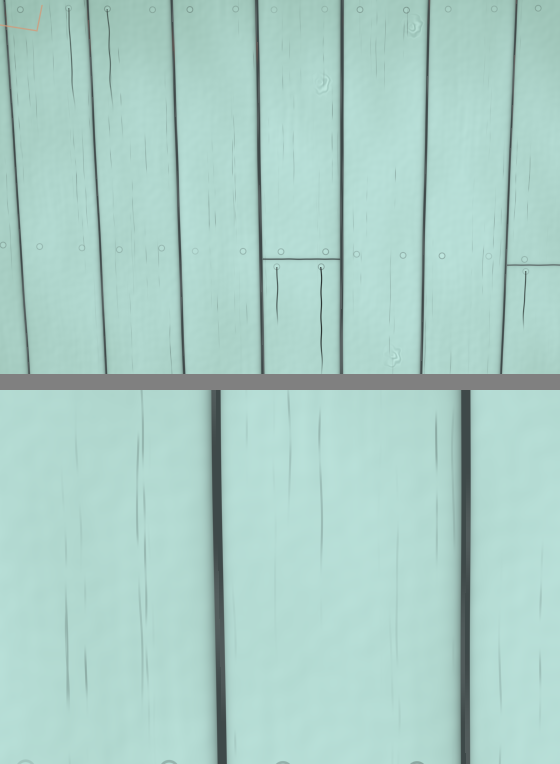
Top, the full canvas; bottom, a detail of the centre.
Reproduce this texture procedurally as a Shadertoy shader.

```glsl
// A wall of mint-painted boards fanning slightly, split by narrow dark gaps.
// Seam curves pick the board under each point; loops then add nails, splits,
// hairline cracks and knots, while gradient noise varies the paint.

#define PAINT_LIGHT vec3(0.706, 0.860, 0.828)
#define PAINT_DEEP  vec3(0.610, 0.760, 0.708)
#define GAP_COLOR   vec3(0.245, 0.285, 0.285)
#define WIRE_COLOR  vec3(0.83, 0.60, 0.47)
#define GAP_HALF    0.0015
#define GAP_EXTRA   0.0014
#define NAIL_RADIUS 0.0052
#define HAIR_CRACKS 14
#define GRAIN       0.018
#define MID_ROW     0.323

float hash(vec2 p) {
    vec3 q = fract(vec3(p.xyx) * 0.1031);
    q += dot(q, q.yzx + 33.33);
    return fract((q.x + q.y) * q.z);
}

float cornerSlope(vec2 cell, vec2 offset) {
    float angle = 6.2832 * hash(cell);
    return dot(vec2(cos(angle), sin(angle)), offset);
}

// Gradient noise, roughly -0.7 to 0.7
float noise(vec2 p) {
    vec2 i = floor(p), f = p - i, e = vec2(1, 0);
    vec2 w = f * f * f * (f * (f * 6.0 - 15.0) + 10.0);
    return mix(mix(cornerSlope(i, f), cornerSlope(i + e.xy, f - e.xy), w.x),
               mix(cornerSlope(i + e.yx, f - e.yx), cornerSlope(i + 1.0, f - 1.0), w.x), w.y);
}

// Soft coverage of a line of given half width at distance d
float stroke(float d, float halfWidth, float aa) {
    return 1.0 - smoothstep(halfWidth - aa, halfWidth + aa, d);
}

float segment(vec2 p, vec2 a, vec2 b) {
    vec2 ab = b - a;
    return length(p - a - ab * clamp(dot(p - a, ab) / dot(ab, ab), 0.0, 1.0));
}

// Left edge of board k at height v (0 bottom, 1 top)
float seam(float k, float v) {
    float foot = 0.0521 + k * (0.1374 + 0.00052 * k);
    float head = 0.0078 + k * (0.1478 + 0.00078 * k);
    return mix(foot, head, v) + 0.0012 * noise(vec2(v * 4.0, k * 7.3 + 0.5));
}

float gapHalf(float k) {
    return GAP_HALF + GAP_EXTRA * exp(-0.5 * (k - 3.5) * (k - 3.5));
}

void mainImage(out vec4 fragColor, in vec2 fragCoord) {
    vec2 p = fragCoord / iResolution.x;
    float height = iResolution.y / iResolution.x, v = p.y / height;
    float aa = 0.75 / iResolution.x;

    // Board under this point
    float k = -1.0;
    for (int i = 0; i < 8; i++) if (p.x > seam(float(i), v)) k = float(i);
    float left = seam(k, v), right = seam(k + 1.0, v), width = right - left;
    float u = (p.x - left) / width;
    bool jointed = k > 1.0 && mod(k, 3.0) < 0.5;
    float jointV = MID_ROW - 0.0053 * k;

    // Paint tone: broad light, board variation, blotches, grain, brush relief
    vec2 fromCenter = vec2(p.x - 0.56, v - 0.40);
    float light = 1.06 - 1.5 * dot(fromCenter, fromCenter) + 0.24 * (hash(vec2(k, 3.0)) - 0.5);
    light -= 0.22 * smoothstep(0.75, 1.05, v);
    light += 0.35 * noise(p * vec2(14.0, 6.0) + k * 5.0);
    vec3 color = mix(PAINT_DEEP, PAINT_LIGHT, clamp(light, 0.0, 1.1));
    float streak = noise(vec2(u * 19.0 + k * 31.0 + noise(p * 9.0), p.y * 7.0));
    color += GRAIN * streak * (0.5 + noise(p * 8.0 + 30.0));
    color += 0.7 * GRAIN * (noise(p * 75.0) - noise(p * 75.0 + vec2(0.3, -0.3)));

    // Hairline cracks along the grain
    float dark = 0.0;
    for (int i = 0; i < HAIR_CRACKS; i++) {
        vec2 id = vec2(float(i) * 3.7 + 1.0, k * 11.0 + 20.0);
        float center = hash(id + 40.0), reach = mix(0.05, 0.25, hash(id + 80.0));
        float bend = 0.0022 * noise(vec2(p.y * 18.0, id.x + id.y));
        float d = abs((u - 0.04 - 0.92 * hash(id)) * width + bend);
        float taper = 1.0 - smoothstep(0.4, 1.0, abs(v - center) / reach);
        float broken = smoothstep(-0.25, 0.3, noise(vec2(p.y * 35.0, id.x * 2.0 + id.y)));
        dark = max(dark, 0.22 * hash(id + 120.0) * taper * broken * stroke(d, 0.0006, aa));
    }

    // Nails in a top row and beside the joints, with splits running down
    float nailRim = 0.0, nailCap = 0.0;
    for (int n = 0; n < 6; n++) {
        float side = mod(float(n), 2.0), row = floor(float(n) / 2.0);
        if (row > 1.5 && !jointed) continue;
        vec2 id = vec2(float(n) + 2.0, k + 9.0);
        float nailV = row < 0.5 ? 0.974 : jointV + (row < 1.5 ? 0.017 : -0.020);
        nailV += 0.008 * (hash(id) - 0.5);
        float nailU = mix(0.21, 0.77, side) + 0.08 * (hash(id + 5.0) - 0.5);
        vec2 nail = vec2(mix(seam(k, nailV), seam(k + 1.0, nailV), nailU), nailV * height);
        float r = length(p - nail);
        float wear = 0.4 + 0.6 * hash(id + 9.0);
        nailRim = max(nailRim, wear * stroke(abs(r - NAIL_RADIUS), 0.0008, aa));
        nailCap = max(nailCap, wear * stroke(r, NAIL_RADIUS * 0.7, aa));

        // Splits: below the joints, and from one top nail on each of two boards
        float topSplit = row < 0.5 && abs(side + k - 1.0) < 0.5 && k < 1.5 ? 0.5 : 0.0;
        float strength = row > 1.5 ? mix(0.6, 0.8, side) : topSplit;
        float t = (nail.y - p.y) / (row > 1.5 ? mix(0.11, 0.21, side) : 0.19);
        float d = abs((u - nailU) * width + 0.004 * noise(vec2(p.y * 22.0, id.x + 3.0 * id.y)));
        float along = step(0.0, t) * (1.0 - smoothstep(0.6, 1.0, t));
        dark = max(dark, strength * along * stroke(d, 0.0010, aa));
    }
    color *= 1.0 - dark;
    color = color * (1.0 - 0.24 * nailRim) + 0.025 * nailCap;

    // Knots: wobbly embossed rings
    for (int i = 0; i < 3; i++) {
        float f = float(i);
        vec2 q = p - vec2(0.574, 0.779 * height)
               - f * (vec2(0.261, 0.671 * height) - f * vec2(0.099, 0.518 * height));
        float r = length(q * vec2(1.0, 0.8)) + 0.007 * noise(q * 90.0 + f * 9.0);
        float fade = 1.0 - smoothstep(0.013, 0.022, r);
        color += 0.06 * fade * sin(r * 750.0) * (0.4 + 0.6 * sin(atan(q.y, q.x) + 2.0));
    }

    // Shaded edges, open gaps and end joints
    float dl = p.x - left, dr = right - p.x;
    float wl = gapHalf(k), wr = gapHalf(k + 1.0);
    color *= 1.0 - 0.32 * exp(-max(dr - wr, 0.0) / 0.0032) - 0.16 * exp(-max(dl - wl, 0.0) / 0.0022);
    float gap = max(stroke(dl, wl, aa), stroke(dr, wr, aa));
    if (jointed) {
        float d = abs(p.y - jointV * height + 0.001 * noise(vec2(p.x * 40.0, k)));
        color *= 1.0 - 0.12 * exp(-d / 0.003);
        gap = max(gap, 0.9 * stroke(d, 0.0011, aa));
    }
    float rust = smoothstep(0.1, 0.5, noise(vec2(k * 4.3, v * 9.0))) * smoothstep(0.6, 1.0, v);
    float dust = 0.10 * smoothstep(-0.1, 0.4, noise(vec2(k * 8.7 + 0.4, v * 7.0)));
    color = mix(color, GAP_COLOR + dust + rust * vec3(0.16, 0.04, 0.02), gap);

    // Bent wire in the upper left corner
    vec2 w = vec2(p.x, p.y - height);
    vec2 bend = vec2(0.066, -0.055);
    float wire = min(segment(w, vec2(-0.01, -0.043), bend), segment(w, bend, vec2(0.075, -0.010)));
    color = mix(color, WIRE_COLOR, 0.8 * stroke(wire, 0.0012, aa));

    fragColor = vec4(clamp(color, 0.0, 1.0), 1.0);
}
```
